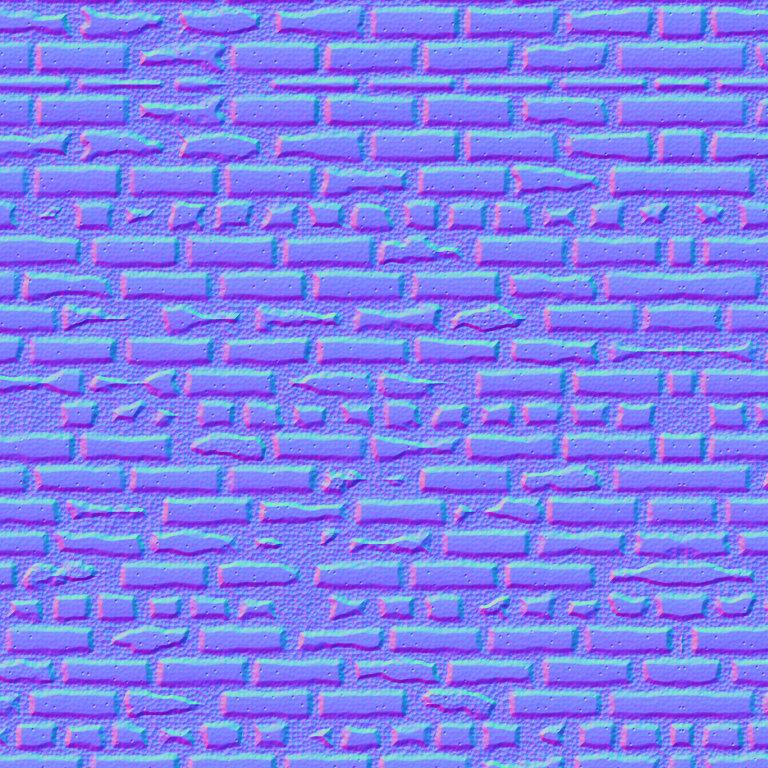
A three.js fragment shader for this texture map:

```glsl
// Tangent-space normal map of an old brick wall: 24 courses, about 8 stretchers
// or 16 headers each, worn into rough mortar. A height field of eroded rounded
// boxes, with cellular grit and layered sines, is differentiated into a normal.
varying vec2 vUv;

// Lengths are in courses: the canvas is COURSES units wide and high.
const float COURSES = 24.0;
const vec2  FOLD = vec2(21.31, 2.64);     // mirror axes, x from left, y from top
const float SPLIT_Y = 8.97;               // centre of course 9
const float PITCH_TOP = 1.1;              // course height above the split
const float PITCH_LOW = 1.003;            // course height below the split
const float STRETCHER = 3.015;            // long brick spacing
const float HEADER = 1.453;               // short brick spacing
const float JOINT = 0.075;                // half mortar width
const float CORNER = 0.16;
const float RELIEF = 0.19;                // brick height over mortar
const float BEVEL = 0.115;                // half width of the brick edge slope
const float PILLOW = 0.24;
const float GRIT_SCALE = 7.0;
const float GRIT_MORTAR = 0.050;
const float GRIT_BRICK = 0.013;
const float PIT_DEPTH = 0.035;
const float SAMPLE_STEP = 0.022;

vec2 hash2(vec2 p) {
  vec3 q = fract(p.xyx * vec3(0.1031, 0.1030, 0.0973));
  q += dot(q, q.yzx + 33.33);
  return fract((q.xx + q.yz) * q.zy);
}

// Cellular noise: distance to the nearest point, and that point's random value.
vec2 cellular(vec2 p) {
  vec2 cell = floor(p), f = fract(p), best = vec2(9.0, 0.0);
  for (int y = -1; y <= 1; y++)
    for (int x = -1; x <= 1; x++) {
      vec2 o = vec2(float(x), float(y));
      vec2 h = hash2(cell + o + 57.0);
      float d = length(o + 0.15 + 0.7 * h - f);
      if (d < best.x) best = vec2(d, fract(h.x * 7.0 + h.y * 13.0));
    }
  return best;
}

// Layered, rotated sines, roughly -1 to 1.
float waves(vec2 p) {
  float sum = 0.0, amp = 0.55;
  for (int i = 0; i < 4; i++) {
    sum += amp * sin(p.x + 1.3 * sin(p.y + 0.7));
    p = mat2(1.5, 1.2, -1.2, 1.5) * p + 2.7;
    amp *= 0.55;
  }
  return sum;
}

// Sideways bond offset of a course, as a fraction of its brick spacing.
float bondPhase(float course) {
  float j = course - 3.0, block = floor((j + 0.5) / 4.0);
  vec4 g = block < 0.5 ? vec4(0.76, 0.35, 0.80, 0.30)
         : block < 1.5 ? vec4(0.53, 0.90, 0.22, 0.62)
         : block < 2.5 ? vec4(0.26, 0.89, 0.18, 0.81)
         : block < 3.5 ? vec4(0.32, 0.65, 0.53, 0.21)
         : block < 4.5 ? vec4(0.03, 0.02, 0.60, 0.26)
         : vec4(0.31, 0.90, 0.40, 0.80);
  vec4 away = abs(vec4(0.0, 1.0, 2.0, 3.0) - (j - 4.0 * block));
  return dot(g, 1.0 - step(0.5, away));
}

bool isHeaderCourse(float k) {
  return abs(k - 7.0) < 0.5 || abs(k - 13.0) < 0.5 || abs(k - 19.0) < 0.5 || abs(k - 23.0) < 0.5;
}

float wallHeight(vec2 p) {
  // mirrored strips at the right and top
  p = vec2(FOLD.x - abs(p.x - FOLD.x), FOLD.y + abs(p.y - FOLD.y));

  // course and brick cell
  float pitch = p.y < SPLIT_Y ? PITCH_TOP : PITCH_LOW;
  float row = 9.0 + (p.y - SPLIT_Y) / pitch;
  float course = floor(row + 0.5);
  bool header = isHeaderCourse(course);
  float spacing = header ? HEADER : STRETCHER;
  float along = p.x / spacing - bondPhase(course);
  vec2 id = vec2(floor(along) + 11.0, course);
  vec2 q = vec2((fract(along) - 0.5) * spacing, (row - course) * pitch);
  vec2 rnd = hash2(id), rnd2 = hash2(id + 31.0);

  // rounded box, eaten away by a different wave for every brick
  vec2 halfSize = vec2(spacing, pitch) * 0.5 - JOINT - vec2(0.09, 0.03) * rnd2;
  vec2 d = abs(q) - halfSize + CORNER;
  float edge = length(max(d, 0.0)) + min(max(d.x, d.y), 0.0) - CORNER;
  float wear = 0.07 + 0.60 * pow(rnd.x, 4.0) + (header ? 0.10 : 0.0);
  wear *= course < 6.5 ? 0.6 : 1.0;
  edge += wear * max(0.0, 0.45 + 0.65 * waves(p * vec2(1.5, 1.9) + rnd * 40.0));
  edge += 0.022 * waves(p * 5.0 + rnd2 * 9.0);
  float brick = 1.0 - smoothstep(-BEVEL, BEVEL, edge + 0.03);

  // brick face: pillow, slight tilt, scattered pits
  vec2 pit = cellular(p * 2.6);
  float face = RELIEF - PILLOW * q.y * q.y + dot(q, rnd2 - 0.5) * 0.06;
  face -= PIT_DEPTH * step(0.62, pit.y) * (1.0 - smoothstep(0.03, 0.14, pit.x));

  // mortar bed and grit over everything
  float mortar = 0.018 * waves(p * 2.3);
  float rough = mix(GRIT_MORTAR, GRIT_BRICK + 0.03 * smoothstep(0.35, 0.6, wear), brick);
  float grit = rough * (cellular(p * GRIT_SCALE).x + 0.25 * waves(p * 8.0));
  return mix(mortar, face, brick) + grit;
}

void main() {
  vec2 p = vec2(vUv.x, 1.0 - vUv.y) * COURSES;
  vec2 e = vec2(SAMPLE_STEP, 0.0);
  vec2 slope = vec2(wallHeight(p + e.xy) - wallHeight(p - e.xy),
                    wallHeight(p + e.yx) - wallHeight(p - e.yx)) / (2.0 * SAMPLE_STEP);
  // red faces left, green faces up
  vec3 normal = normalize(vec3(slope, 1.0));
  gl_FragColor = vec4(0.5 + 0.5 * normal, 1.0);
}
```
